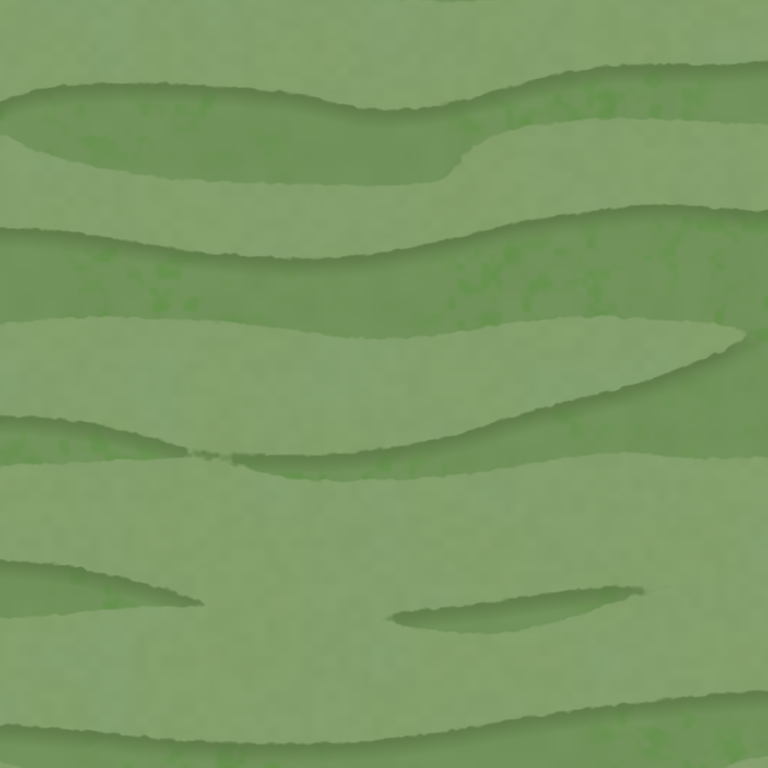
This texture is drawn by a Shadertoy shader. Its source:

```glsl
#define BANDS 4.8
#define BAND_SWAY 0.9
#define BREAKUP 1.75
#define FOLD 0.07
#define LIGHT_BIAS -0.03
#define EDGE_ROUGHNESS 0.006
#define EDGE_SOFTNESS 0.0022
#define SHADOW_DROP 0.014
#define SHADOW_BLUR 0.017
#define LIGHT_GREEN vec3(0.512, 0.624, 0.420)
#define DARK_GREEN vec3(0.443, 0.573, 0.353)
#define SHADOW_GREEN vec3(0.365, 0.475, 0.280)

const float TAU = 6.2831853;

float hash(vec2 cell) {
    return fract(sin(dot(cell, vec2(127.1, 311.7))) * 43758.5453);
}

// Value noise with quintic blending, so contours stay smooth
float noise(vec2 p) {
    vec2 cell = floor(p);
    vec2 f = fract(p);
    f = f * f * f * (f * (f * 6.0 - 15.0) + 10.0);
    float low = mix(hash(cell), hash(cell + vec2(1, 0)), f.x);
    float high = mix(hash(cell + vec2(0, 1)), hash(cell + vec2(1, 1)), f.x);
    return mix(low, high, f.y);
}

float signedNoise(vec2 p) {
    return 2.0 * noise(p) - 1.0;
}

// Flowing horizontal bands, broken into tongues and islands; positive is light
float bandField(vec2 p) {
    p.x += FOLD * sin(p.y * 23.0 + 1.5 * sin(p.x * 4.0));
    float sway = BAND_SWAY * noise(p * vec2(2.2, 1.4) + 17.0);
    float bands = sin(TAU * (BANDS * p.y + sway));
    return bands + BREAKUP * signedNoise(p * vec2(2.5, 5.5) + 5.3) + LIGHT_BIAS;
}

// Approximate signed distance to the band outline, in canvas units
float bandDistance(vec2 p) {
    const float e = 0.003;
    float value = bandField(p);
    vec2 slope = vec2(bandField(p + vec2(e, 0)), bandField(p + vec2(0, e))) - value;
    return value / max(length(slope) / e, 7.0);
}

void mainImage(out vec4 fragColor, in vec2 fragCoord) {
    vec2 p = fragCoord / iResolution.y;

    // Ragged paper edge
    float ragged = signedNoise(p * 85.0) * 0.65 + signedNoise(p * 170.0 + 9.0) * 0.35;
    float edge = bandDistance(p) + 0.5 * EDGE_ROUGHNESS * ragged;
    float softness = max(EDGE_SOFTNESS, 0.7 / iResolution.y);
    float lightMask = smoothstep(-softness, softness, edge);

    // Dark layer: clustered greener flecks
    float cluster = smoothstep(0.3, 0.75, noise(p * vec2(6.0, 8.0) + 31.0));
    float fleck = smoothstep(0.48, 0.85, 0.65 * noise(p * 48.0 + 3.0) + 0.35 * noise(p * 95.0));
    vec3 dark = DARK_GREEN + vec3(-0.045, -0.003, -0.050) * fleck * cluster;
    dark += 0.006 * signedNoise(p * 30.0 + 71.0);

    // Soft shadow falling below the light layer
    float above = bandDistance(p + vec2(0.0, SHADOW_DROP));
    float shadow = smoothstep(-SHADOW_BLUR, SHADOW_BLUR, above);
    dark = mix(dark, SHADOW_GREEN, 0.85 * shadow);

    // Light layer: faint warm mottling and fine grain
    float warmth = signedNoise(p * 14.0 + 43.0);
    float grain = signedNoise(p * 65.0 + 23.0);
    vec3 light = LIGHT_GREEN + vec3(0.003, -0.002, -0.010) * warmth + 0.008 * grain;

    fragColor = vec4(mix(dark, light, lightMask), 1.0);
}
```
